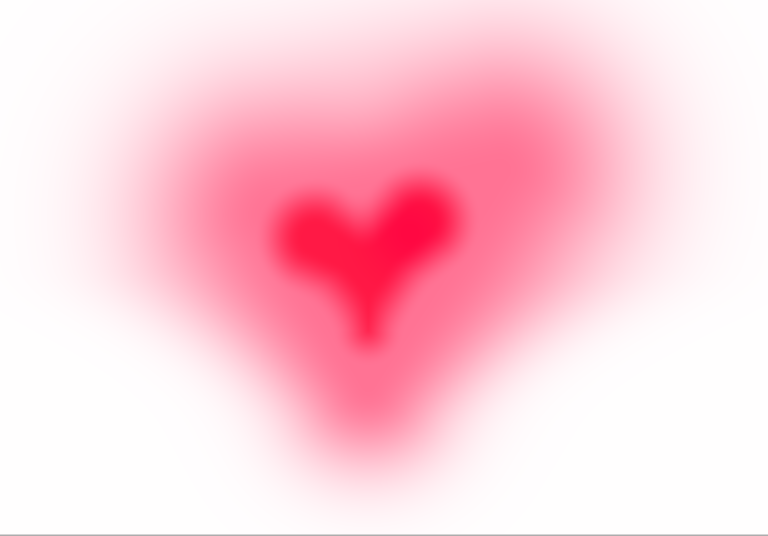
Reproduce this background procedurally as a Shadertoy shader.

```glsl
// A small red heart glowing inside a wide, soft pink heart on near-white.
// The glow is a Gaussian-like falloff around a triangle; the core is a smooth
// union of tapered capsules with a blurred edge. Lengths are in canvas heights.

const vec3 PAPER = vec3(1.0, 0.995, 0.997);
const vec3 PINK  = vec3(1.0, 0.45, 0.58);
const vec3 RED   = vec3(1.0, 0.10, 0.27);
const vec3 ROSE  = vec3(1.0, 0.03, 0.26);
const vec3 RULE  = vec3(0.68);

float cross2(vec2 a, vec2 b) { return a.x * b.y - a.y * b.x; }

// Distance to a segment whose radius runs from ra to rb
float taperedCapsule(vec2 p, vec2 a, vec2 b, float ra, float rb) {
    vec2 ab = b - a;
    float t = clamp(dot(p - a, ab) / dot(ab, ab), 0.0, 1.0);
    return length(p - a - ab * t) - mix(ra, rb, t);
}

float smoothUnion(float a, float b, float k) {
    float h = max(k - abs(a - b), 0.0) / k;
    return min(a, b) - 0.25 * h * h * k;
}

// Distance outside a counter-clockwise triangle, zero within it
float outsideTriangle(vec2 p, vec2 a, vec2 b, vec2 c) {
    float inside = min(cross2(b - a, p - a),
                   min(cross2(c - b, p - b), cross2(a - c, p - c)));
    if (inside >= 0.0) return 0.0;
    return min(taperedCapsule(p, a, b, 0.0, 0.0),
           min(taperedCapsule(p, b, c, 0.0, 0.0),
               taperedCapsule(p, c, a, 0.0, 0.0)));
}

float spot(vec2 p, vec2 center, float radius) {
    vec2 q = (p - center) / radius;
    return exp(-dot(q, q));
}

// Wide heart: faster falloff near the tip, a shallow notch at the top
float glowAmount(vec2 p, vec2 left, vec2 right, vec2 tip, float reach) {
    float d = outsideTriangle(p, tip, right, left);
    d *= 1.0 + 0.6 * (1.0 - smoothstep(0.2, 0.5, p.y));
    d += 0.025 * spot(p, vec2(0.685, 0.78), 0.11);
    return exp(-pow(d / reach, 2.1));
}

// Two lobes meeting at a joint, with a stem narrowing to the tip
float coreDistance(vec2 p, vec2 left, vec2 right, vec2 joint, vec2 tip) {
    float lobes = smoothUnion(taperedCapsule(p, left, joint, 0.066, 0.055),
                              taperedCapsule(p, right, joint, 0.066, 0.055), 0.03);
    return smoothUnion(lobes, taperedCapsule(p, joint, tip, 0.052, 0.020), 0.04);
}

void mainImage(out vec4 fragColor, in vec2 fragCoord) {
    vec2 p = fragCoord / iResolution.y;
    float pixel = 1.0 / iResolution.y;

    // Outer glow
    float glow = glowAmount(p, vec2(0.513, 0.599), vec2(0.933, 0.683),
                            vec2(0.687, 0.282), 0.248);
    vec3 color = mix(PAPER, PINK, glow);

    // Blurred core, slightly cooler in its right lobe
    float d = coreDistance(p, vec2(0.588, 0.556), vec2(0.784, 0.588),
                           vec2(0.687, 0.500), vec2(0.687, 0.384));
    float core = 1.0 - smoothstep(-0.041, 0.048, d);
    vec3 coreColor = mix(RED, ROSE, spot(p, vec2(0.765, 0.565), 0.08));
    color = mix(color, coreColor, core);

    // Thin rule along the lower edge
    float rule = 1.0 - smoothstep(-0.5 * pixel, 0.5 * pixel, p.y - 0.0028);
    color = mix(color, RULE, rule);

    fragColor = vec4(color, 1.0);
}
```
